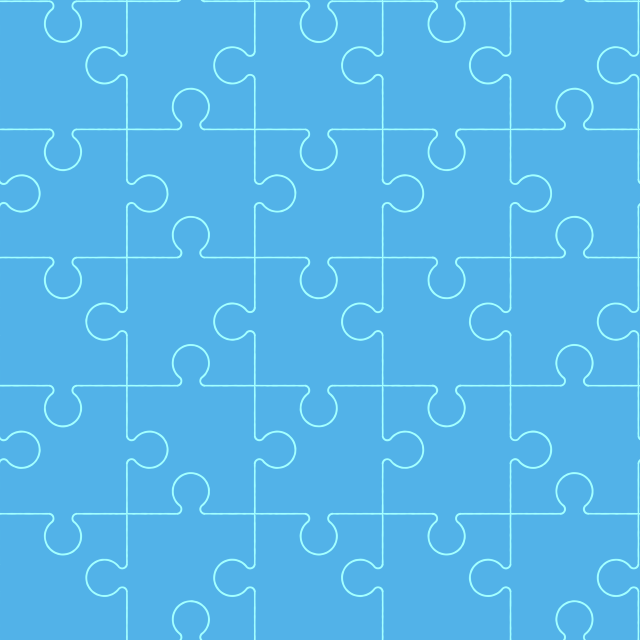
Write a three.js fragment shader that draws this pattern.

```glsl
// Interlocking jigsaw pieces outlined in pale cyan on flat sky blue.
varying vec2 vUv;

const vec3 PIECE_COLOR = vec3(0.32, 0.70, 0.91);
const vec3 LINE_COLOR = vec3(0.64, 1.0, 1.0);

// Canvas units
const vec2 GRID_ORIGIN = vec2(-0.0015, -0.003);
const vec2 CELL_SIZE = vec2(0.1998, 0.2002);
const float HALF_WIDTH = 0.0015;
const float SOFTNESS = 0.0010;
const float WOBBLE = 0.0003;
const float WOBBLE_SCALE = 220.0;

// Cell units
const float HEAD_RADIUS = 0.1415;
const float HEAD_DEPTH = 0.176;
const float FILLET_RADIUS = 0.0365;
const float STRAIGHT_THINNING = 0.0012;

const float FAR = 10.0;

float hash(vec2 p) {
  p = fract(p * vec2(0.1031, 0.1137));
  p += dot(p, p.yx + 33.33);
  return fract((p.x + p.y) * p.x * 17.0);
}

float valueNoise(vec2 p) {
  vec2 i = floor(p);
  vec2 f = fract(p);
  f = f * f * (3.0 - 2.0 * f);
  float low = mix(hash(i), hash(i + vec2(1.0, 0.0)), f.x);
  float high = mix(hash(i + vec2(0.0, 1.0)), hash(i + vec2(1.0, 1.0)), f.x);
  return mix(low, high, f.y);
}

// Distance to one cut: x runs along it from the tab's axis, y into the tab.
float cutDistance(vec2 p) {
  p.x = abs(p.x);
  vec2 head = vec2(0.0, HEAD_DEPTH);

  // The fillet touches both the straight cut and the round head.
  float reach = HEAD_RADIUS + FILLET_RADIUS;
  float drop = HEAD_DEPTH - FILLET_RADIUS;
  vec2 fillet = vec2(sqrt(reach * reach - drop * drop), FILLET_RADIUS);
  vec2 toFillet = (fillet - head) / reach;
  vec2 fromHead = p - head;
  float side = toFillet.x * fromHead.y - toFillet.y * fromHead.x;

  float straight = p.x >= fillet.x ? abs(p.y) + STRAIGHT_THINNING : FAR;
  float headArc = side >= 0.0 ? abs(length(fromHead) - HEAD_RADIUS) : FAR;
  float neckArc = side < 0.0 && p.x < fillet.x
    ? abs(length(p - fillet) - FILLET_RADIUS) : FAR;
  return min(straight, min(headArc, neckArc));
}

void main() {
  vec2 grid = (vUv - GRID_ORIGIN) / CELL_SIZE;
  vec2 cell = floor(grid);
  vec2 along = grid - cell - 0.5;
  vec2 across = grid - floor(grid + 0.5);

  // Every third column points up; rows alternate left and right.
  float tabUp = abs(mod(cell.x, 3.0) - 1.0) < 0.5 ? 1.0 : -1.0;
  float tabRight = mod(cell.y, 2.0) > 0.5 ? 1.0 : -1.0;

  float horizontalCut = cutDistance(vec2(along.x, across.y * tabUp));
  float verticalCut = cutDistance(vec2(along.y, across.x * tabRight));
  float dist = min(horizontalCut, verticalCut) * CELL_SIZE.x;

  // Slightly uneven line edge
  dist += WOBBLE * (valueNoise(vUv * WOBBLE_SCALE) - 0.5);

  float line = 1.0 - smoothstep(HALF_WIDTH - SOFTNESS, HALF_WIDTH + SOFTNESS, dist);
  gl_FragColor = vec4(mix(PIECE_COLOR, LINE_COLOR, line), 1.0);
}
```
